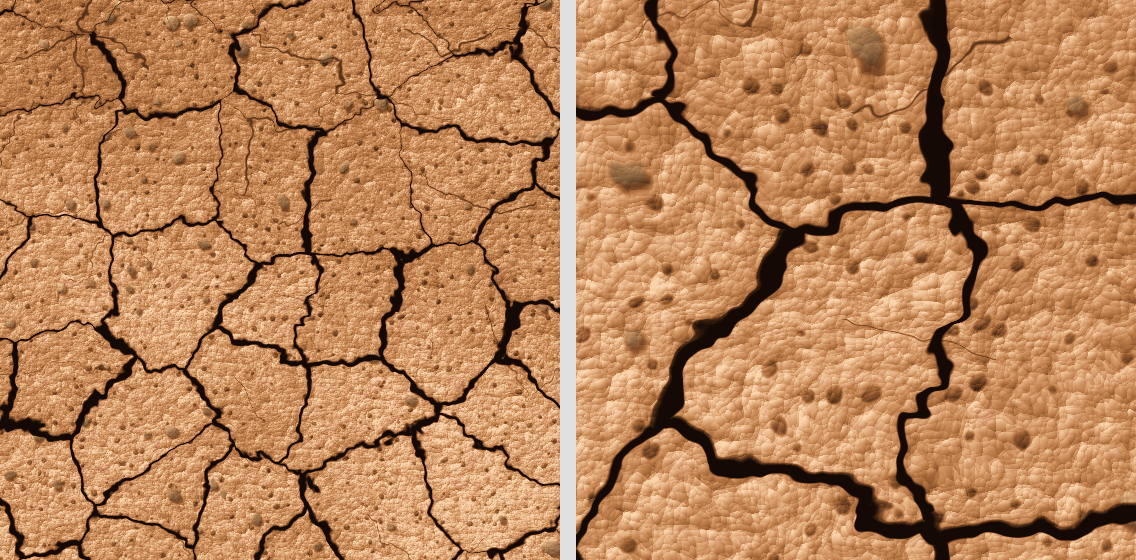
Left, the full canvas; right, a detail of the centre.
This texture is drawn by a WebGL 2 fragment shader. Its source:

```glsl
#version 300 es
precision highp float;
// Sun-baked clay split into plates by jagged dark cracks, strewn with grit and pebbles.
uniform vec2 u_resolution;
out vec4 fragColor;

vec2 hash2(vec2 p) {
  vec3 q = fract(p.xyx * vec3(0.1031, 0.1030, 0.0973));
  q += dot(q, q.yzx + 33.33);
  return fract((q.xx + q.yz) * q.zy);
}

// Layered sines, each layer bent by the ones before it
vec2 ripple(vec2 p) {
  vec2 sum = vec2(0.0);
  float amp = 1.0;
  for (int i = 0; i < 6; i++) {
    p = mat2(0.8, 0.6, -0.6, 0.8) * p * 1.8 + 1.7;
    sum += amp * sin(p.yx + 1.5 * sin(p * 0.63 + sum * 2.0));
    amp *= 0.58;
  }
  return sum;
}

vec2 site(vec2 id) { return id + 0.1 + 0.8 * hash2(id); }

// Cellular noise: xy = offset from the nearest grain centre, zw = its random pair
vec4 grain(vec2 p) {
  vec2 offset = vec2(9.0), owner = vec2(0.0);
  for (int y = -1; y <= 1; y++)
    for (int x = -1; x <= 1; x++) {
      vec2 id = floor(p) + vec2(x, y);
      vec2 d = p - site(id);
      if (dot(d, d) < dot(offset, offset)) { offset = d; owner = id; }
    }
  return vec4(offset, hash2(owner + 57.0));
}

// Cell borders: x = distance to the crack lip (negative inside), y = half width,
// z = how far the home plate lies above the crack, w = plate random
vec4 cracks(vec2 p, float thin, float wide) {
  vec4 home = grain(p);
  vec2 homeId = floor(p - home.xy);
  vec3 nearest = vec3(9.0, 0.01, 0.0);
  for (int y = -2; y <= 2; y++)
    for (int x = -2; x <= 2; x++) {
      if (x == 0 && y == 0) continue;
      vec2 id = homeId + vec2(x, y);
      vec2 other = p - site(id);
      vec2 normal = normalize(other - home.xy);
      float halfWidth = mix(thin, wide, hash2(id + homeId + 11.0).x);
      float gap = dot(0.5 * (home.xy + other), normal) - halfWidth;
      if (gap < nearest.x) nearest = vec3(gap, halfWidth, normal.y);
    }
  return vec4(nearest, home.z);
}

float span(float a, float b, float t) { return clamp((t - a) / (b - a), 0.0, 1.0); }

// Clay colour ramp, indexed by brightness
vec3 clay(float tone) {
  vec3 c = mix(vec3(0.08, 0.035, 0.015), vec3(0.33, 0.19, 0.10), span(0.08, 0.33, tone));
  c = mix(c, vec3(0.56, 0.34, 0.18), span(0.33, 0.56, tone));
  c = mix(c, vec3(0.72, 0.47, 0.27), span(0.56, 0.72, tone));
  c = mix(c, vec3(0.82, 0.58, 0.39), span(0.72, 0.82, tone));
  c = mix(c, vec3(0.90, 0.70, 0.52), span(0.82, 0.90, tone));
  return mix(c, vec3(0.98, 0.83, 0.68), span(0.90, 1.0, tone));
}

void main() {
  float shortSide = min(u_resolution.x, u_resolution.y);
  vec2 uv = gl_FragCoord.xy / shortSide;
  float soft = max(1.0 / shortSide, 0.0008);
  vec2 light = vec2(-0.5, 0.86);
  vec2 jag = ripple(uv * 11.0);
  vec2 patches = ripple(uv * 2.0 + 4.0);

  // Crumbly surface: lit grains at four sizes
  float relief = 0.0, mottle = 0.0, freq = 45.0;
  for (int i = 0; i < 4; i++) {
    vec4 g = grain((uv + 0.004 * jag) * freq + float(i) * 7.3);
    relief += dot(g.xy, light) * (0.4 + g.z);
    mottle += g.w - 0.5 - 0.5 * smoothstep(0.45, 0.8, length(g.xy));
    freq *= 1.75;
  }

  // Plates, main cracks and hairlines
  vec2 bent = uv + 0.013 * jag;
  vec4 plate = cracks(bent * 5.2 + 3.0, 0.005, 0.034);
  vec4 hairline = cracks(bent * 6.5 + 21.0, -0.03, 0.011);
  float gap = plate.x + 0.005 * patches.y;
  float tone = 0.815 + 0.032 * patches.x + 0.05 * (plate.w - 0.5);
  tone += 0.05 * (uv.x - uv.y) * (0.6 + 0.4 * patches.y);
  tone += 0.115 * relief + 0.05 * mottle - 0.09 * exp(-max(gap, 0.0) * 45.0);

  // Dark grit
  vec4 grit = grain(uv * 48.0 + 0.15 * jag);
  float gritSize = 0.09 + 0.16 * grit.w;
  float gritCover = 1.0 - smoothstep(gritSize - 0.06, gritSize + 0.06, length(grit.xy));
  tone -= step(grit.z, 0.3) * gritCover * (0.28 - 0.8 * dot(grit.xy, light));

  // Pebbles with cast shadows, denser to the left
  vec4 stone = grain(uv * 24.0 + 0.12 * jag + 40.0);
  float stoneSize = 0.12 + 0.2 * stone.w * stone.w;
  float present = step(stone.z, 0.05 + 0.14 * smoothstep(0.7, 0.0, uv.x));
  float shadow = 1.0 - smoothstep(stoneSize - 0.06, stoneSize + 0.1, length(stone.xy + vec2(-0.06, 0.1)));
  float body = present * (1.0 - smoothstep(stoneSize - 0.04, stoneSize + 0.04, length(stone.xy)));
  tone *= 1.0 - 0.42 * present * shadow;
  float stoneTone = 0.56 + 0.2 * fract(stone.w * 7.0) + 0.8 * dot(stone.xy, light) + 0.08 * relief;
  tone = mix(tone, stoneTone, body);

  // Crack depths: black floor, brown wall below the upper plate
  float hair = 1.0 - smoothstep(-6.5 * soft, 6.5 * soft, hairline.x + 0.006 * patches.x);
  tone = mix(tone, 0.24, 0.8 * hair);
  float wall = smoothstep(0.3, 0.9, 1.0 + gap / plate.y) * smoothstep(0.0, 0.7, plate.z);
  float depthTone = 0.06 + wall * (0.34 + 0.12 * relief);
  float inside = 1.0 - smoothstep(-5.2 * soft, 5.2 * soft, gap);
  tone = mix(tone, depthTone, inside);

  // Stones are a little greyer than the clay
  vec3 color = clay(tone);
  vec3 grey = vec3(0.95, 0.82, 0.62) * tone;
  color = mix(color, grey, 0.4 * body * (1.0 - inside));
  fragColor = vec4(color, 1.0);
}
```
